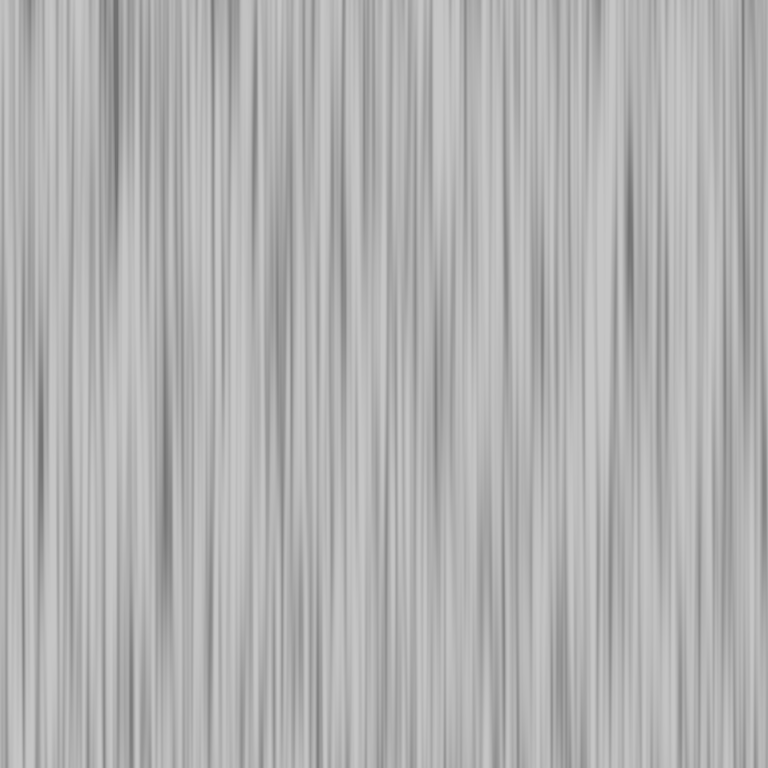
Give the GLSL for this texture, as a three.js fragment shader.

```glsl
varying vec2 vUv;

const float MEAN_TONE = 0.703;
const float CONTRAST = 0.056;
const float DARK_SKEW = 0.010;

float hash(vec2 p) {
  vec3 q = fract(vec3(p.xyx) * 0.1031);
  q += dot(q, q.yzx + 33.33);
  return fract((q.x + q.y) * q.z);
}

// Dot of a random unit gradient at a lattice cell with the offset from it
float cornerSlope(vec2 cell, vec2 offset) {
  float angle = 6.2832 * hash(cell);
  return dot(vec2(cos(angle), sin(angle)), offset);
}

float gradientNoise(vec2 p) {
  vec2 cell = floor(p);
  vec2 f = p - cell;
  vec2 blend = f * f * f * (f * (f * 6.0 - 15.0) + 10.0);
  vec2 right = vec2(1.0, 0.0);
  vec2 up = vec2(0.0, 1.0);
  float low = mix(cornerSlope(cell, f), cornerSlope(cell + right, f - right), blend.x);
  float high = mix(cornerSlope(cell + up, f - up), cornerSlope(cell + 1.0, f - 1.0), blend.x);
  return mix(low, high, blend.y);
}

// Vertical streaks; a slow shift along x staggers where they start and end
float streaks(vec2 uv, vec2 frequency, float seed) {
  float stagger = 2.5 * gradientNoise(vec2(uv.x * frequency.x * 0.1, seed + 0.37));
  vec2 p = uv * frequency + vec2(seed * 1.7, seed + stagger);
  return gradientNoise(p);
}

// Tone curve that compresses the lights and deepens the darks
float brushedTone(float grain) {
  float g = clamp(grain, -3.0, 2.2);
  return MEAN_TONE + CONTRAST * g - DARK_SKEW * g * g;
}

void main() {
  // Fine hairlines, main lines, wider bands and soft broad shading
  float grain = 2.7 * streaks(vUv, vec2(190.0, 2.6), 11.0);
  grain += 3.0 * streaks(vUv, vec2(115.0, 1.3), 37.0);
  grain += 1.9 * streaks(vUv, vec2(48.0, 2.4), 59.0);
  grain += 1.5 * streaks(vUv, vec2(15.0, 1.8), 83.0);

  gl_FragColor = vec4(vec3(brushedTone(grain)), 1.0);
}
```
